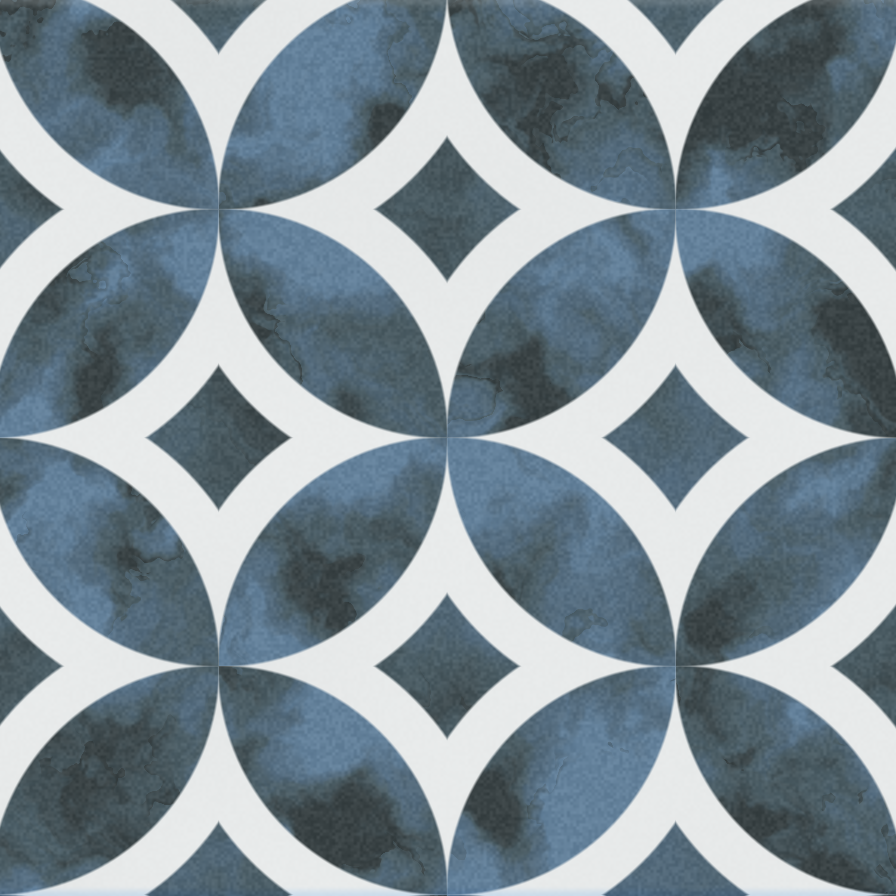
Write a Shadertoy shader that draws this pattern.

```glsl
const float CELL = 0.2550;                  // side of one leaf cell, in canvas heights
const vec2  CENTRE = vec2(0.4990, 0.5115);  // where the middle four leaves meet
const float LEAF_RADIUS = 1.003;            // arc bounding a leaf, in cells
const float STAR_RADIUS = 1.211;            // arc bounding a star, in cells
const float EDGE_SOFTNESS = 0.005;          // printed edge blur, in cells
const float WASH_SCALE = 2.3;
const float WASH_CONTRAST = 1.9;
const float LEAF_VARIATION = 0.26;
const float VEIN_DEPTH = 0.20;
const float GRAIN_SCALE = 290.0;
const float GRAIN_DEPTH = 0.07;

const vec3 GLAZE = vec3(0.905, 0.915, 0.915);
const vec3 INK_DARK = vec3(0.225, 0.260, 0.268);
const vec3 INK_SLATE = vec3(0.300, 0.370, 0.400);
const vec3 INK_BLUE = vec3(0.330, 0.420, 0.490);
const vec3 INK_LIGHT = vec3(0.390, 0.505, 0.605);

float hash(vec2 p) {
    vec3 q = fract(vec3(p.xyx) * 0.1031);
    q += dot(q, q.yzx + 33.33);
    return fract((q.x + q.y) * q.z);
}

float noise(vec2 p) {
    vec2 i = floor(p), f = fract(p);
    f = f * f * (3.0 - 2.0 * f);
    return mix(mix(hash(i), hash(i + vec2(1, 0)), f.x),
               mix(hash(i + vec2(0, 1)), hash(i + vec2(1, 1)), f.x), f.y);
}

float fbm(vec2 p) {
    float sum = 0.0, amp = 0.5;
    for (int k = 0; k < 5; k++) {
        sum += amp * noise(p);
        p = mat2(0.8, 0.6, -0.6, 0.8) * p * 2.03 + 17.3;
        amp *= 0.5;
    }
    return sum / 0.969;
}

// Tone of the watercolour, 0 dark to 1 light
float washTone(vec2 p, vec2 id, float isStar) {
    vec2 q = p * WASH_SCALE + 41.0 * vec2(hash(id + 61.7), hash(id + 93.1)) + 50.0;
    vec2 warp = vec2(fbm(q * 1.4 + 5.2), fbm(q * 1.4 + 19.7)) - 0.5;
    float cloud = fbm(q + 1.1 * warp);

    // Pigment dries darkest along the ragged rim of each pool
    float pool = fbm(q * 0.9 + 1.6 * warp + 71.0) - 0.52;
    float vein = smoothstep(-0.015, 0.0, pool) * (1.0 - smoothstep(0.0, 0.09, pool));
    vein *= smoothstep(0.35, 0.6, noise(q * 1.3 + 8.0));

    float shift = (hash(id + 27.9) - 0.5) * LEAF_VARIATION;
    float tone = 0.53 + (cloud - 0.5) * WASH_CONTRAST + shift - VEIN_DEPTH * vein;
    return mix(tone, 0.40 + (tone - 0.5) * 0.4, isStar);
}

vec3 inkColour(float tone) {
    vec3 c = mix(INK_DARK, INK_SLATE, smoothstep(0.08, 0.40, tone));
    c = mix(c, INK_BLUE, smoothstep(0.35, 0.62, tone));
    return mix(c, INK_LIGHT, smoothstep(0.58, 0.86, tone));
}

void mainImage(out vec4 fragColor, in vec2 fragCoord) {
    vec2 uv = fragCoord / iResolution.y;
    vec2 p = (uv - CENTRE) / CELL;
    float soft = 0.7 / (iResolution.y * CELL) + EDGE_SOFTNESS;

    // Mirror alternate cells so that every leaf runs from (0,0) to (1,1)
    vec2 cell = floor(p);
    vec2 f = p - cell;
    if (mod(cell.x + cell.y, 2.0) > 0.5) f.x = 1.0 - f.x;

    // Leaf inside the smaller arcs, star beyond the larger ones
    float d = max(length(f - vec2(1, 0)), length(f - vec2(0, 1)));
    float leaf = 1.0 - smoothstep(-soft, soft, d - LEAF_RADIUS);
    float star = smoothstep(-soft, soft, d - STAR_RADIUS);

    // Each motif gets its own wash
    float isStar = step(0.5 * (LEAF_RADIUS + STAR_RADIUS), d);
    vec2 id = mix(cell, floor(p + 0.5) + 0.37, isStar) + 20.0;
    vec3 ink = inkColour(washTone(p, id, isStar));

    // Fine speckle in the print
    float grain = noise(uv * GRAIN_SCALE) - 0.5;
    ink += GRAIN_DEPTH * grain;
    vec3 ground = GLAZE + 0.010 * grain + 0.015 * (noise(uv * 4.0) - 0.5);

    vec3 colour = mix(ground, ink, max(leaf, star));

    // Rounded tile rim: pale on top, bluish shade below
    float topRim = smoothstep(0.988, 1.0, uv.y);
    float lowRim = 1.0 - smoothstep(0.0, 0.012, uv.y);
    colour = mix(colour, GLAZE, 0.15 * topRim);
    colour = mix(colour, colour * vec3(0.88, 0.94, 1.0), lowRim);

    fragColor = vec4(colour, 1.0);
}
```
